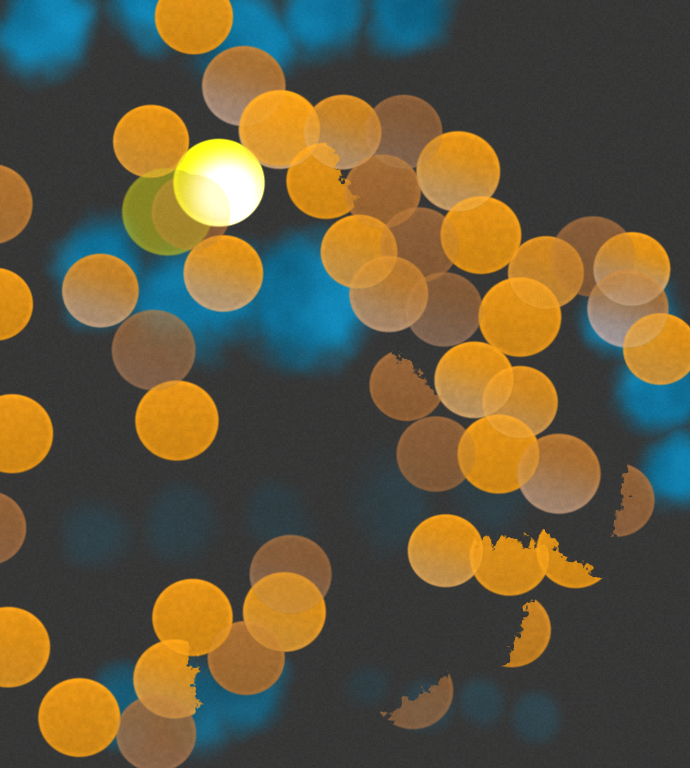
Reproduce this background procedurally as a WebGL 2 fragment shader.

```glsl
#version 300 es
precision highp float;
// Out-of-focus night lights: translucent amber discs strung along curves over
// soft blue patches on a charcoal ground. Discs sit on jittered Bezier strands;
// some are cut by ragged dark foliage. Lengths are fractions of canvas height.

#define GROUND vec3(0.212, 0.212, 0.210)
#define AMBER vec3(0.87, 0.56, 0.08)
#define BROWN vec3(0.60, 0.39, 0.21)
#define LAVENDER vec3(0.65, 0.62, 0.66)
#define BLUE vec3(0.06, 0.45, 0.61)
#define LIME vec3(0.70, 0.69, 0.10)
#define CREAM vec3(1.0, 0.98, 0.86)
#define RADIUS 0.0505
#define SOFTNESS 0.035
#define RIM 0.09
#define GRAIN 0.022

uniform vec2 u_resolution;
out vec4 fragColor;

vec2 hash2(vec2 p) {
  vec3 q = fract(p.xyx * vec3(0.1031, 0.1030, 0.0973));
  q += dot(q, q.yzx + 33.33);
  return fract((q.xx + q.yz) * q.zy);
}

float noise(vec2 p) {
  vec2 cell = floor(p), f = fract(p);
  f = f * f * (3.0 - 2.0 * f);
  float low = mix(hash2(cell).x, hash2(cell + vec2(1, 0)).x, f.x);
  float high = mix(hash2(cell + vec2(0, 1)).x, hash2(cell + 1.0).x, f.x);
  return mix(low, high, f.y);
}

float fbm(vec2 p) {
  return 0.57 * noise(p) + 0.28 * noise(p * 2.1 + 7.0) + 0.15 * noise(p * 4.3 + 19.0);
}

// Strength of a row of blurred patches between two points.
float patches(vec2 p, vec2 start, vec2 end, float count, float radius) {
  float glow = 0.0;
  for (float i = 0.0; i < count; i++) {
    vec2 jitter = hash2(vec2(i + 3.0, count * 5.0 + start.y * 40.0)) - 0.5;
    vec2 center = mix(start, end, (i + 0.5) / count) + jitter * radius * 0.7;
    float d = length(p - center) / (radius * (1.0 + 0.3 * jitter.x));
    d += (fbm(p * 14.0 + i * 5.0) - 0.5) * 0.7;
    glow = max(glow, 1.0 - smoothstep(0.4, 1.15, d));
  }
  return glow;
}

// Lays one disc over the scene; q is in disc radii, scene.a is the cover so far.
void disc(inout vec4 scene, vec2 q, vec3 tint, float alpha, float mask) {
  float r = length(q * vec2(0.98, 1.02));
  float shape = (1.0 - smoothstep(1.0 - SOFTNESS, 1.0 + SOFTNESS, r)) * mask;
  tint *= 1.0 + RIM * smoothstep(0.84, 0.97, r);
  tint += scene.a * vec3(0.10, 0.07, 0.01);
  scene.rgb = mix(scene.rgb, tint, shape * alpha * mix(1.0, 0.62, scene.a));
  scene.a = max(scene.a, shape);
}

// Discs in three lanes along a quadratic Bezier a-b-c.
void strand(inout vec4 scene, vec2 p, vec2 a, vec2 b, vec2 c, float count,
            float spread, float cool, float cutShare, float seed) {
  vec2 along = normalize(c - a), across = vec2(-along.y, along.x);
  for (float i = 0.0; i < count; i++) {
    vec2 h = hash2(vec2(i * 3.0 + 1.0, seed * 17.0));
    float t = (i + 0.5) / count;
    vec2 center = mix(mix(a, b, t), mix(b, c, t), t);
    center += across * spread * (mod(i, 3.0) - 1.0 + (h.x - 0.5) * 0.6);
    center += along * (h.y - 0.5) * 0.03;
    vec2 q = (p - center) / (RADIUS * (0.94 + 0.12 * h.x));
    if (dot(q, q) > 1.3) continue;

    // Warmth, with a cool lower side on some discs.
    vec3 key = fract(i * vec3(0.618, 0.755, 0.570) + seed * vec3(0.37, 0.61, 0.23));
    float warmth = smoothstep(0.25, 0.6, key.x);
    vec3 tint = mix(BROWN, AMBER, warmth) * (1.0 + 0.07 * q.y);
    float lower = 1.0 - smoothstep(-0.9, 0.7, q.y + 0.3 * q.x);
    tint = mix(tint, LAVENDER, cool * smoothstep(0.3, 0.8, key.y) * lower);
    tint *= 0.97 + 0.06 * noise(q * 9.0 + i);

    // Ragged foliage edge.
    float angle = 6.2832 * h.y;
    float edge = dot(q, vec2(cos(angle), sin(angle))) + (fbm(q * 5.0 + i * 9.0) - 0.5) * 0.7;
    float cut = step(1.0 - cutShare, key.z);
    float mask = mix(1.0, smoothstep(-0.05, 0.05, edge + 0.55 - 0.7 * cutShare), cut);
    disc(scene, q, tint, mix(0.72, 0.97, smoothstep(0.0, 0.4, key.x)), mask);
  }
}

void main() {
  vec2 p = gl_FragCoord.xy / u_resolution.y;

  // Blurred blue backdrop.
  float glow = patches(p, vec2(0.12, 0.63), vec2(0.50, 0.62), 5.0, 0.088);
  glow = max(glow, patches(p, vec2(0.01, 0.97), vec2(0.62, 0.99), 5.0, 0.078));
  glow = max(glow, patches(p, vec2(0.80, 0.64), vec2(0.91, 0.32), 3.0, 0.065));
  glow = max(glow, 0.75 * patches(p, vec2(0.14, 0.07), vec2(0.34, 0.10), 3.0, 0.06));
  float faint = patches(p, vec2(0.08, 0.28), vec2(0.68, 0.38), 5.0, 0.06);
  faint = max(faint, patches(p, vec2(0.45, 0.10), vec2(0.72, 0.06), 4.0, 0.035));
  vec3 blue = BLUE * (0.7 + 0.65 * fbm(p * 11.0 + 4.0));
  vec4 scene = vec4(mix(GROUND, blue, max(glow, 0.16 * faint)), 0.0);

  // Strands of lights.
  strand(scene, p, vec2(0.00, 0.82), vec2(-0.01, 0.45), vec2(0.01, 0.08), 5.0, 0.015, 0.1, 0.0, 1.0);
  strand(scene, p, vec2(0.33, 1.00), vec2(0.26, 0.72), vec2(0.14, 0.45), 9.0, 0.065, 0.6, 0.1, 2.0);
  strand(scene, p, vec2(0.41, 0.22), vec2(0.28, 0.20), vec2(0.10, 0.01), 7.0, 0.045, 0.3, 0.1, 3.0);
  strand(scene, p, vec2(0.70, 0.66), vec2(0.83, 0.69), vec2(0.87, 0.52), 5.0, 0.020, 0.9, 0.0, 4.0);
  strand(scene, p, vec2(0.42, 0.87), vec2(0.62, 0.66), vec2(0.66, 0.26), 20.0, 0.067, 0.5, 0.15, 5.0);
  strand(scene, p, vec2(0.86, 0.36), vec2(0.74, 0.30), vec2(0.50, 0.03), 4.0, 0.020, 0.1, 1.0, 6.0);

  // Overexposed lamp with its lime companion.
  vec2 lamp = (p - vec2(0.285, 0.762)) / (RADIUS * 1.15);
  disc(scene, lamp + vec2(1.15, 0.65), LIME, 0.65, 1.0);
  disc(scene, lamp, mix(CREAM, LIME * 1.15, smoothstep(0.35, 1.25, length(lamp - vec2(0.2, -0.25)))), 1.5, 1.0);

  float grain = hash2(floor(p * 512.0)).x - 0.5;
  fragColor = vec4(clamp(scene.rgb + grain * GRAIN, 0.0, 1.0), 1.0);
}
```
